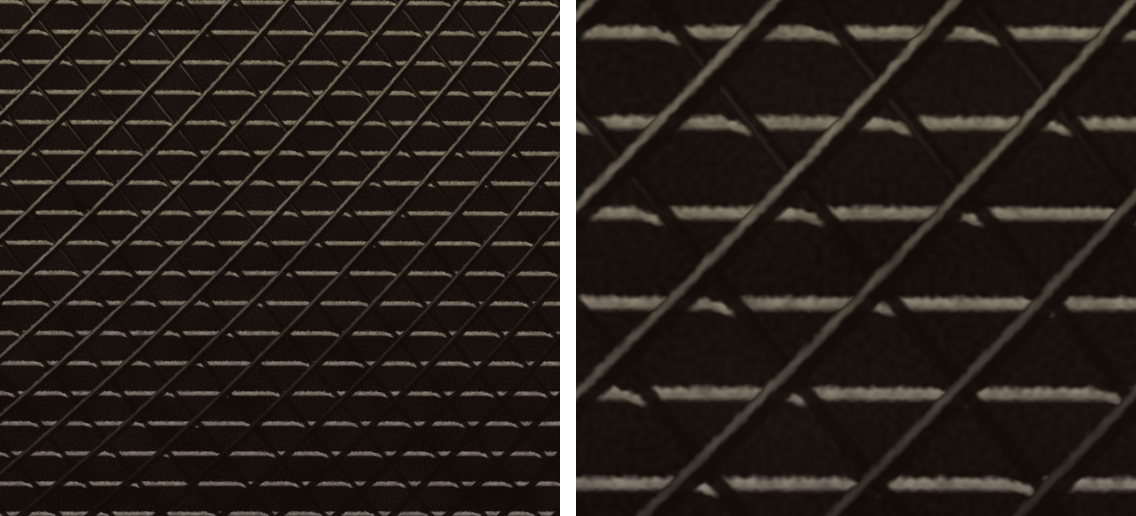
Left, the full canvas; right, a detail of the centre.
Give the GLSL for this texture, as a Shadertoy shader.

```glsl
// Dark woven wire mesh: broken horizontal bars under two sets of slanted strands.

// Lengths are fractions of the canvas height; y runs downwards.
const float ROW_PITCH = 0.0584;
const float ROW_START = 0.0030;
const float ROW_TILT = 0.0040;
const float BAR_HALF = 0.0040;
const float BAR_DROOP = 0.0035;

const float RISE_PITCH = 0.1215;    // strands climbing to the right
const float RISE_START = 0.0932;
const float RISE_BOW = 0.0566;
const float RISE_SQUEEZE = 0.14;
const float RISE_HALF = 0.0027;
const float RISE_SHADOW = 0.0125;

const float FALL_PITCH = 0.1031;    // strands dropping to the right
const float FALL_START = 0.1497;
const float FALL_SLOPE = 0.79;
const float FALL_HALF = 0.0050;
const float GLINT_HALF = 0.0014;

const float SOFTNESS = 0.0022;
const vec3 VOID_COLOR = vec3(0.066, 0.042, 0.030);
const vec3 HAZE_COLOR = vec3(0.050, 0.046, 0.040);
const vec3 WARM_METAL = vec3(0.51, 0.475, 0.395);
const vec3 COOL_METAL = vec3(0.48, 0.445, 0.415);

vec2 hashGradient(vec2 cell) {
    vec3 h = fract(cell.xyx * vec3(0.1031, 0.1030, 0.0973));
    h += dot(h, h.yzx + 33.33);
    float angle = 6.2832 * fract((h.x + h.y) * h.z);
    return vec2(cos(angle), sin(angle));
}

float gradientNoise(vec2 p) {
    vec2 i = floor(p), f = p - i;
    vec2 u = f * f * f * (f * (f * 6.0 - 15.0) + 10.0);
    vec2 e = vec2(0.0, 1.0);
    float a = dot(hashGradient(i), f);
    float b = dot(hashGradient(i + e.yx), f - e.yx);
    float c = dot(hashGradient(i + e.xy), f - e.xy);
    float d = dot(hashGradient(i + e.yy), f - e.yy);
    return mix(mix(a, b, u.x), mix(c, d, u.x), u.y);
}

// Signed offset from the nearest multiple of the pitch.
float wrapCentered(float x, float pitch) {
    return x - pitch * floor(x / pitch + 0.5);
}

// Soft-edged band covering lo..hi.
float band(float x, float lo, float hi, float soft) {
    return smoothstep(lo - soft, lo + soft, x) * (1.0 - smoothstep(hi - soft, hi + soft, x));
}

// Signed distance to the rising strands, bowed and closing up at lower right.
float risingStrand(vec2 p) {
    float along = p.x - p.y + 0.151;
    float across = p.x + p.y;
    across += RISE_BOW * along * along - 0.0065;
    across += RISE_SQUEEZE * max(across - 1.412, 0.0);
    return 0.707 * wrapCentered(across - RISE_START, RISE_PITCH);
}

float fallingStrand(vec2 p) {
    float across = p.x - FALL_SLOPE * p.y - FALL_START;
    return wrapCentered(across, FALL_PITCH) * inversesqrt(1.0 + FALL_SLOPE * FALL_SLOPE);
}

void mainImage(out vec4 fragColor, in vec2 fragCoord) {
    vec2 p = fragCoord / iResolution.y;
    p.y = 1.0 - p.y;
    float soft = max(SOFTNESS, 0.75 / iResolution.y);

    // Uneven edges and mottled light
    float grain = gradientNoise(p * 190.0);
    float mottle = gradientNoise(p * 75.0 + 17.0);
    float patches = gradientNoise(p * 11.0 + 41.0);
    vec2 q = p + 0.0016 * vec2(mottle, grain);
    float rise = risingStrand(q);
    float fall = fallingStrand(q);

    // Horizontal bars, drooping just before each falling strand
    float rowY = q.y - ROW_START - ROW_TILT * q.x * (1.0 - q.y);
    rowY -= BAR_DROOP * band(fall, -0.011, 0.0, 0.004);
    float row = wrapCentered(rowY, ROW_PITCH);
    float bar = band(row, -BAR_HALF, BAR_HALF, soft * 1.2);
    bar *= 0.90 - 35.0 * row + 0.30 * mottle + 0.25 * grain;

    // Strand bodies that hide the bars
    float fallBody = band(fall, -FALL_HALF, FALL_HALF, soft);
    float riseBody = band(rise, -0.003, RISE_SHADOW, soft);
    float light = bar * (1.0 - 0.93 * fallBody) * (1.0 - 0.95 * riseBody);

    // Lit edges, fading away from the light
    float glintFade = 1.0 - smoothstep(0.10, 0.80, p.y + 0.25 * p.x);
    float glint = band(fall + 0.002, -GLINT_HALF, GLINT_HALF, soft);
    light = max(light, glint * glintFade * (1.0 - riseBody) * clamp(0.34 + 0.8 * patches, 0.0, 0.6));
    float riseFade = 1.0 - smoothstep(0.45, 1.15, p.y + 0.33 * p.x);
    float riseLit = band(rise, -RISE_HALF, RISE_HALF, soft);
    light = max(light, riseLit * riseFade * (0.80 + 0.25 * mottle + 0.20 * patches));

    // Metal over a dim, grainy backing
    float haze = 0.30 + 0.45 * (1.0 - p.y) + 0.5 * grain + 0.4 * patches;
    haze *= 1.0 - 0.6 * max(riseBody, fallBody);
    vec3 color = VOID_COLOR + HAZE_COLOR * max(haze, -0.4);
    vec3 metal = mix(WARM_METAL, COOL_METAL, smoothstep(0.2, 0.9, p.y));
    color = mix(color, metal, clamp(light, 0.0, 1.1));
    fragColor = vec4(color, 1.0);
}
```
